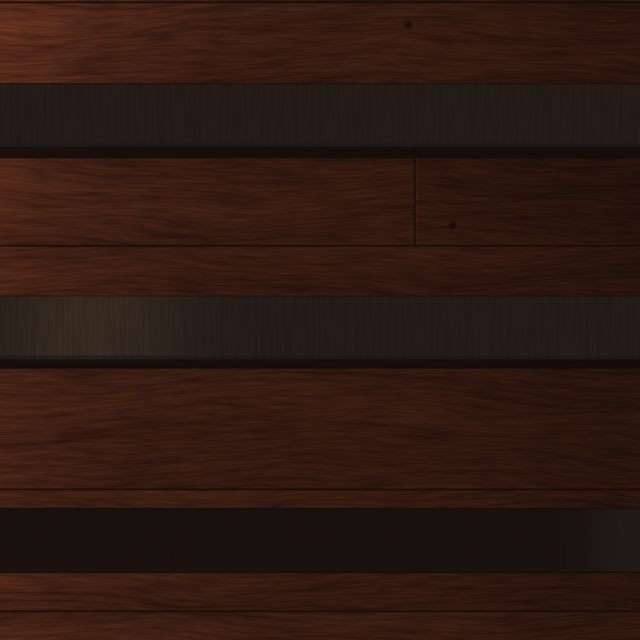
Reproduce this texture procedurally as a Shadertoy shader.

```glsl
const float BAND_PERIOD = 0.332;    // metal strips, measured from the top
const float BAND_TOP = 0.130;
const float BAND_HEIGHT = 0.099;
const float SHADOW_DEPTH = 0.0185;
const float BOARD_PERIOD = 0.1903;
const float BOARD_TOP = 0.0035;
const float SEAM_HALF_WIDTH = 0.0014;
const float JOINT_X = 0.648;
const float JOINT_ROW = 1.0;
const float NAIL_RADIUS = 0.0055;
const vec2 NAIL_START = vec2(0.638, 0.039);
const vec2 NAIL_STEP = vec2(0.069, 0.313);
const vec2 FIBRE_SCALE = vec2(11.0, 150.0);
const vec2 BRUSH_SCALE = vec2(170.0, 9.0);
const vec3 WOOD_DARK = vec3(0.150, 0.068, 0.048);
const vec3 WOOD_LIGHT = vec3(0.310, 0.158, 0.095);
const vec3 SEAM_COLOR = vec3(0.070, 0.045, 0.032);
const vec3 METAL_COLOR = vec3(0.137, 0.104, 0.088);
const vec3 METAL_DARK = vec3(0.098, 0.067, 0.054);
const vec3 METAL_EDGE = vec3(0.095, 0.097, 0.100);
const vec3 METAL_GLOW = vec3(0.070, 0.056, 0.036);
const vec3 SHADOW_COLOR = vec3(0.082, 0.048, 0.036);

vec2 hash2(vec2 p) {
    vec3 q = fract(p.xyx * vec3(0.1031, 0.1030, 0.0973));
    q += dot(q, q.yzx + 33.33);
    return fract((q.xx + q.yz) * q.zy);
}

// Distance to the nearest scattered point
float cellular(vec2 p) {
    vec2 cell = floor(p), local = fract(p);
    float nearest = 2.0;
    for (int y = -1; y <= 1; y++)
        for (int x = -1; x <= 1; x++) {
            vec2 offset = vec2(x, y);
            nearest = min(nearest, length(offset + hash2(cell + offset) - local));
        }
    return nearest;
}

// Soft-edged coverage of the region where d is negative
float cover(float d, float aa) {
    return 1.0 - smoothstep(-aa, aa, d);
}

// Wavy figure from layered sines, with fine stretched fibres on top
float woodGrain(vec2 p, float seed) {
    vec2 q = p + vec2(seed * 3.17, seed * 0.73);
    q.y += 0.010 * sin(q.x * 6.3 + seed) + 0.004 * sin(q.x * 17.0 + q.y * 40.0);
    float figure = 0.0, amplitude = 0.5, frequency = 48.0;
    for (int i = 0; i < 5; i++) {
        float bend = 1.6 * sin(q.x * (4.0 + 2.3 * float(i)) + q.y * 19.0 + seed);
        figure += amplitude * sin(q.y * frequency + bend + figure * 1.5);
        frequency *= 1.83;
        amplitude *= 0.72;
    }
    float fibres = cellular(q * FIBRE_SCALE) + 0.7 * cellular(q * FIBRE_SCALE * 2.1 + 9.0);
    return 0.43 + 0.13 * figure + 0.42 * (0.82 - fibres);
}

vec3 woodColor(vec2 p, float aa) {
    float boardY = (p.y - BOARD_TOP) / BOARD_PERIOD;
    float row = floor(boardY);
    float inJointRow = 1.0 - step(0.5, abs(row - JOINT_ROW));
    float seed = row * 2.0 + 5.0 + inJointRow * step(JOINT_X, p.x);
    float tone = 0.94 + 0.14 * hash2(vec2(seed, 4.0)).x - 0.10 * inJointRow;

    // Warm light from the left, strongest in the upper corner
    float light = 0.91 + 0.34 * exp(-4.5 * p.x) - 0.16 * smoothstep(0.55, 1.0, p.x);
    light += 0.28 * exp(-14.0 * dot(p, p));
    vec3 color = mix(WOOD_DARK, WOOD_LIGHT, clamp(woodGrain(p, seed), 0.0, 1.1));
    color *= tone * light;

    // Seams between boards, and the butt joint
    float seam = abs(boardY - floor(boardY + 0.5)) * BOARD_PERIOD;
    float joint = abs(p.x - JOINT_X);
    color *= 1.0 + 0.22 * inJointRow * cover(abs(p.x - JOINT_X - 0.003) - 0.0012, aa);
    color = mix(color, SEAM_COLOR, 0.9 * cover(seam - SEAM_HALF_WIDTH, aa));
    color = mix(color, SEAM_COLOR, 0.8 * inJointRow * cover(joint - SEAM_HALF_WIDTH, aa));

    // Nail holes
    for (int i = 0; i < 2; i++) {
        float d = length(p - NAIL_START - float(i) * NAIL_STEP) - NAIL_RADIUS;
        color = mix(color, SEAM_COLOR, 0.8 * cover(d, aa + 0.002));
    }
    return color;
}

vec3 metalColor(vec2 p, float band, float depth, float aa) {
    float last = step(1.5, band);
    float middle = step(0.5, band) - last;
    float brushed = 0.55 - cellular(p * BRUSH_SCALE + band * 13.0);
    vec3 color = mix(METAL_COLOR, METAL_DARK, last);
    float spread = (p.x - 0.14) / 0.14;
    color += METAL_GLOW * middle * exp(-spread * spread);
    color += 0.035 * last * smoothstep(0.86, 1.0, p.x);
    color *= 1.0 + 0.16 * brushed * (1.0 - 0.6 * last);
    color *= 1.0 - 0.25 * cover(depth - 0.002, aa);
    float edge = cover(abs(depth - BAND_HEIGHT + 0.003) - 0.002, aa + 0.001);
    return mix(color, METAL_EDGE, edge * (0.8 - 0.5 * last));
}

void mainImage(out vec4 fragColor, in vec2 fragCoord) {
    vec2 p = fragCoord / iResolution.xy;
    p.y = 1.0 - p.y;
    float aa = 1.0 / min(iResolution.x, iResolution.y);
    float band = floor((p.y - BAND_TOP) / BAND_PERIOD + 0.1);
    float depth = p.y - BAND_TOP - band * BAND_PERIOD;

    // Each strip casts a shallower shadow than the one above
    float shadowEnd = BAND_HEIGHT + SHADOW_DEPTH - 0.004 * band * band;
    float shadow = cover(max(-depth, depth - shadowEnd), aa) * step(0.0, band);
    float metal = cover(max(-depth, depth - BAND_HEIGHT), aa) * step(0.0, band);
    vec3 color = mix(woodColor(p, aa), SHADOW_COLOR, 0.94 * shadow);
    color = mix(color, metalColor(p, band, depth, aa), metal);
    fragColor = vec4(color, 1.0);
}
```
